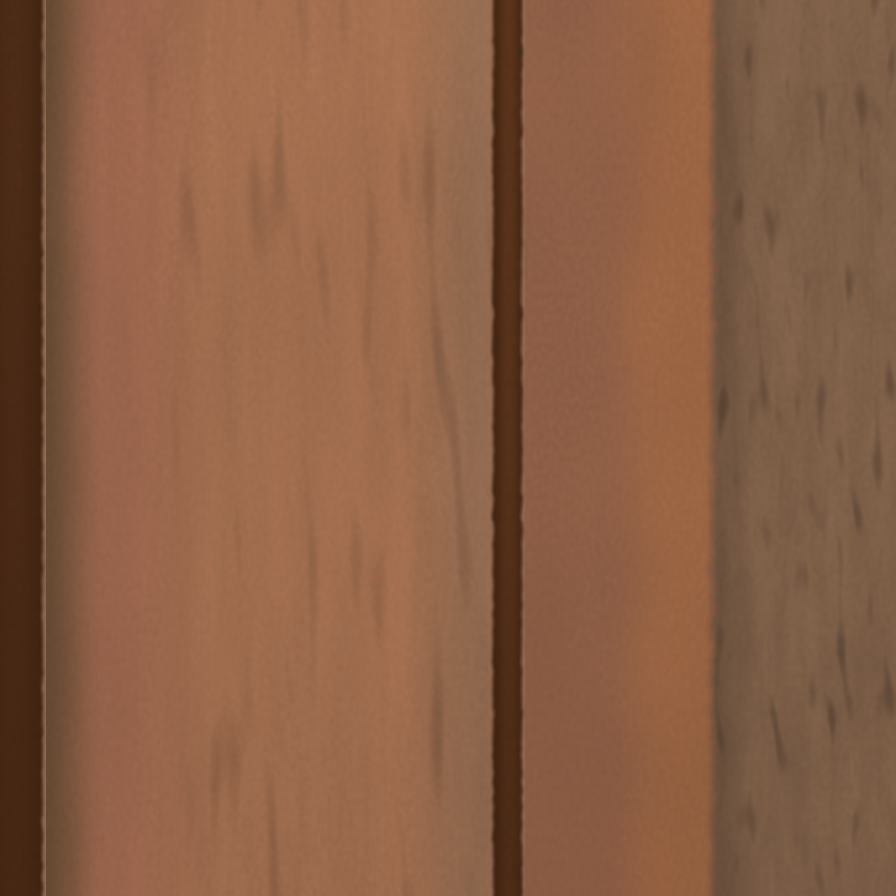
A Shadertoy shader for this texture:

```glsl
const float PERIOD = 0.535;      // board plus gap
const float FIRST_EDGE = 0.051;  // left side of the first whole board
const float GAP = 0.036;
const float WIDE_GAP = 0.070;    // gap cut by the left border
const float EDGE_SOFT = 0.0035;
const float EDGE_ROUGH = 0.0022;
const float WEATHER_START = 0.206; // grey part of the second board
const float GRAIN_DEPTH = 0.085;
const float STREAK_DEPTH = 0.13;

const vec3 TAN = vec3(0.625, 0.425, 0.305);
const vec3 ROSE = vec3(0.605, 0.395, 0.300);
const vec3 SHADE = vec3(0.400, 0.290, 0.200);
const vec3 PALE_EDGE = vec3(0.570, 0.415, 0.310);
const vec3 BROWN = vec3(0.550, 0.365, 0.270);
const vec3 ORANGE = vec3(0.600, 0.390, 0.260);
const vec3 GREY = vec3(0.490, 0.370, 0.280);
const vec3 GAP_DARK = vec3(0.250, 0.140, 0.070);
const vec3 GAP_LIGHT = vec3(0.365, 0.205, 0.105);

vec2 hashGradient(vec2 cell) {
    vec2 q = vec2(dot(cell, vec2(127.1, 311.7)), dot(cell, vec2(269.5, 183.3)));
    return 2.0 * fract(sin(q) * 43758.55) - 1.0;
}

float gradientNoise(vec2 p) {
    vec2 i = floor(p), f = fract(p);
    vec2 w = f * f * f * (f * (f * 6.0 - 15.0) + 10.0);
    vec2 e = vec2(0.0, 1.0);
    float low = mix(dot(hashGradient(i), f),
                    dot(hashGradient(i + e.yx), f - e.yx), w.x);
    float high = mix(dot(hashGradient(i + e), f - e),
                     dot(hashGradient(i + e.yy), f - e.yy), w.x);
    return mix(low, high, w.y);
}

// Layered noise stretched along the board
float woodGrain(vec2 p) {
    float sum = 0.0, amp = 0.6;
    vec2 scale = vec2(28.0, 2.5);
    for (int k = 0; k < 3; k++) {
        sum += amp * gradientNoise(p * scale + float(k) * 17.3);
        scale *= vec2(2.0, 2.6);
        amp *= 0.6;
    }
    return sum;
}

// Short dark pores, slightly slanted
float poreStreaks(vec2 p) {
    p.x += 0.02 * p.y + 0.006 * gradientNoise(p * vec2(3.0, 4.0));
    return smoothstep(0.12, 0.55, gradientNoise(p * vec2(42.0, 5.0) + 7.7));
}

// Reddish board with a shaded left side
vec3 warmBoard(float u, vec2 uv) {
    vec3 col = mix(ROSE, TAN, smoothstep(0.06, 0.22, u));
    col = mix(col, PALE_EDGE, smoothstep(0.39, 0.49, u));
    float side = u + 0.010 * gradientNoise(uv * vec2(4.0, 6.0));
    col = mix(SHADE, col, smoothstep(-0.005, 0.068, side));
    float grainy = smoothstep(0.06, 0.2, u);
    col *= 1.0 + GRAIN_DEPTH * woodGrain(uv) * mix(0.6, 1.0, grainy);
    return col * (1.0 - STREAK_DEPTH * poreStreaks(uv) * grainy);
}

// Smooth brown board that turns grey and coarse
vec3 weatheredBoard(float u, vec2 uv) {
    float blotch = gradientNoise(uv * vec2(12.0, 5.0));
    vec3 smoothCol = mix(BROWN, ORANGE, smoothstep(0.08, 0.17, u + 0.03 * blotch));
    smoothCol *= 1.0 + 0.05 * blotch;

    float border = WEATHER_START + 0.004 * gradientNoise(uv.yy * vec2(45.0, 3.0));
    float inside = u - border;
    vec3 coarse = GREY * mix(0.84, 1.0, smoothstep(0.0, 0.06, inside));
    coarse *= 1.0 + 1.7 * GRAIN_DEPTH * woodGrain(uv * vec2(1.2, 2.0));
    coarse *= 1.0 - 1.5 * STREAK_DEPTH * poreStreaks(uv * vec2(1.5, 3.0) + 3.1);
    return mix(smoothCol, coarse, smoothstep(-0.006, 0.012, inside));
}

void mainImage(out vec4 fragColor, in vec2 fragCoord) {
    vec2 uv = fragCoord / iResolution.xy;
    float soft = max(EDGE_SOFT, 1.0 / iResolution.x);

    // Repeat across
    float shifted = uv.x - FIRST_EDGE;
    float board = floor(shifted / PERIOD);
    float u = shifted - board * PERIOD;
    float gapWidth = board < 0.0 ? WIDE_GAP : GAP;
    float gapStart = PERIOD - gapWidth;

    vec3 col = board < 0.5 ? warmBoard(u, uv) : weatheredBoard(u, uv);

    // Gap with shaded sides and ragged edges
    float rough = EDGE_ROUGH * gradientNoise(vec2(board * 9.0 + 0.37, uv.y * 75.0));
    float t = (u - gapStart) / gapWidth;
    float glow = smoothstep(0.0, 0.45, t) * (1.0 - smoothstep(0.55, 1.0, t));
    glow *= board < 0.0 ? 0.40 : 0.85;
    glow *= mix(0.6, 1.0, smoothstep(0.0, 0.8, uv.y));
    vec3 gapCol = mix(GAP_DARK, GAP_LIGHT, glow);
    float gapMask = smoothstep(-soft, soft, u - gapStart + rough);
    gapMask *= 1.0 - smoothstep(-2.0 * soft, 0.0, u - PERIOD + rough);
    col = mix(col, gapCol, gapMask);

    // Broad tone drift and fine fibre speckle
    col *= 1.0 + 0.05 * gradientNoise(uv * vec2(3.0, 2.5) + 5.2);
    col *= 0.985 + 0.03 * uv.y;
    col *= 1.0 + 0.045 * gradientNoise(uv * vec2(170.0, 120.0));
    fragColor = vec4(clamp(col, 0.0, 1.0), 1.0);
}
```
